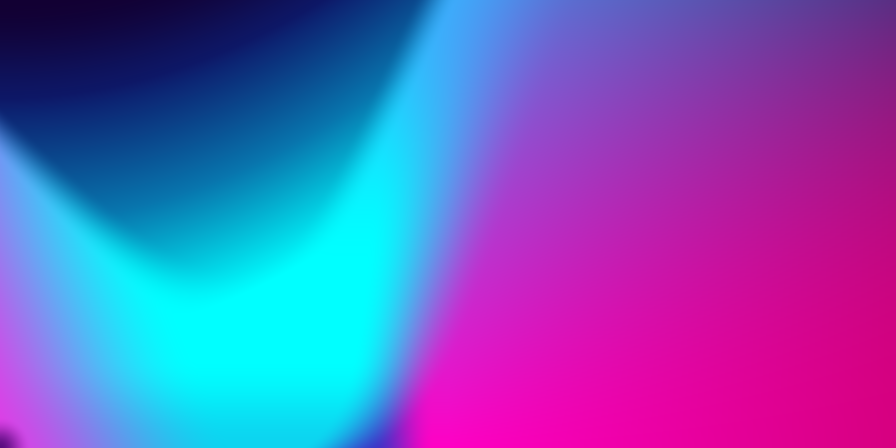
Write a Shadertoy shader that draws this background.

```glsl
// Soft neon gradient: a navy valley, a cyan ribbon around it and a magenta field.

// Violet at the top to hot magenta at the bottom, dimmer to the right.
vec3 magentaField(vec2 p) {
    float across = clamp(p.x - 1.0, 0.0, 1.0);
    float height = pow(p.y, mix(1.0, 2.2, across));
    vec3 low = mix(vec3(1.0, 0.0, 0.77), vec3(0.84, 0.0, 0.50), across);
    vec3 high = mix(vec3(0.36, 0.52, 0.93), vec3(0.35, 0.18, 0.51), across);
    return mix(low, high, height);
}

// Cyan ribbon, fading to pink along its lower left flank.
vec3 ribbon(vec2 p) {
    vec3 cyan = mix(vec3(0.0, 1.0, 1.0), vec3(0.20, 0.72, 1.0), smoothstep(0.4, 1.0, p.y));
    cyan = mix(vec3(0.05, 0.83, 0.94), cyan, smoothstep(0.0, 0.2, p.y));
    float pink = 1.0 - smoothstep(-0.05, 0.52, p.x + 0.4 * p.y);
    vec3 col = mix(cyan, vec3(0.90, 0.22, 0.90), pink);
    return mix(vec3(0.35, 0.05, 0.50), col, smoothstep(0.0, 0.07, length(p)));
}

// Navy to teal to cyan, along curved bands that rise to the right.
vec3 valley(vec2 p) {
    float depth = 1.0 - p.y + 0.42 * p.x * p.x;
    vec3 col = mix(vec3(0.07, 0.0, 0.20), vec3(0.05, 0.10, 0.42), smoothstep(0.0, 0.27, depth));
    col = mix(col, vec3(0.03, 0.46, 0.68), clamp((depth - 0.22) / 0.28, 0.0, 1.0));
    return mix(col, vec3(0.0, 1.0, 1.0), clamp((depth - 0.50) / 0.28, 0.0, 1.0));
}

// Height of the valley rim: smooth maximum of two slopes and a floor.
float valleyRim(float x) {
    float left = 0.70 - 1.04 * x;
    float right = 0.58 + 2.2 * (x - 0.78);
    return log(exp(8.0 * left) + exp(8.0 * right) + exp(8.0 * 0.25)) / 8.0;
}

void mainImage(out vec4 fragColor, in vec2 fragCoord) {
    vec2 p = fragCoord / iResolution.y;
    vec3 col = magentaField(p);

    // Indigo gap at the foot of the ribbon
    float gap = (1.0 - smoothstep(0.83, 0.97, p.x)) * (1.0 - smoothstep(0.0, 0.3, p.y));
    col = mix(col, vec3(0.24, 0.20, 0.78), gap);

    // Ribbon, with a right edge that softens upward
    float edge = 0.865 + 0.22 * p.y - 0.1 * exp(-12.0 * p.y);
    float blur = mix(0.09, 0.21, p.y);
    col = mix(col, ribbon(p), 1.0 - smoothstep(edge - blur, edge + blur, p.x));

    // Valley above its rim
    float rimBlur = 0.06 + 0.05 * p.x;
    float above = p.y - valleyRim(p.x);
    col = mix(col, valley(p), smoothstep(-rimBlur, rimBlur, above));

    fragColor = vec4(col, 1.0);
}
```
